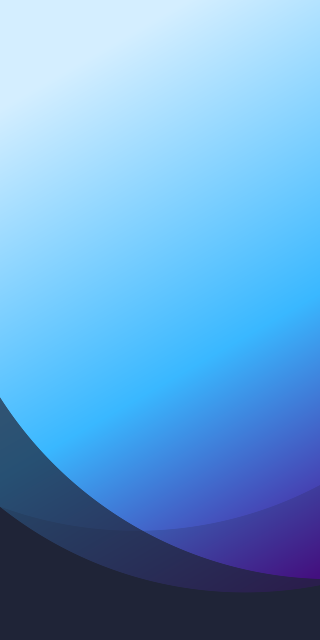
Write a WebGL 2 fragment shader that draws this background.

```glsl
#version 300 es
precision highp float;
// A slanted sky gradient from pale blue through azure to violet, with three
// dark layers at the bottom. Each layer fills the space below a large circle,
// so its upper edge is a hollow arc; two are translucent and one is solid.

uniform vec2 u_resolution;
out vec4 outColor;

const vec3 PALE = vec3(0.833, 0.935, 1.0);
const vec3 AZURE = vec3(0.225, 0.720, 1.0);
const vec3 VIOLET = vec3(0.295, 0.045, 0.560);
const vec3 NIGHT = vec3(0.122, 0.141, 0.215);

const float ARC_RADIUS = 1.229;

// Three-stop gradient; stops holds the positions of the colours.
vec3 gradient(float t, vec3 stops) {
  float upper = clamp((t - stops.x) / (stops.y - stops.x), 0.0, 1.0);
  float lower = clamp((t - stops.y) / (stops.z - stops.y), 0.0, 1.0);
  return mix(mix(PALE, AZURE, upper), VIOLET, lower);
}

// Position along a direction, 0 to 1 from the top left to the bottom right.
float slantedPosition(vec2 p, vec2 size, float angle) {
  vec2 dir = vec2(sin(angle), -cos(angle));
  float span = dot(vec2(size.x, -size.y), dir);
  return dot(p - vec2(0.0, size.y), dir) / span;
}

// Smooth coverage of the region outside a circle and below its centre.
float belowArc(vec2 p, vec2 center, float radius, float pixel) {
  float dist = length(p - center) - radius;
  float below = step(p.y, center.y);
  return below * smoothstep(-0.5 * pixel, 0.5 * pixel, dist);
}

vec3 addLayer(vec3 base, vec2 p, vec2 center, float opacity, float pixel) {
  return mix(base, NIGHT, opacity * belowArc(p, center, ARC_RADIUS, pixel));
}

void main() {
  // The canvas is one unit wide.
  float pixel = 1.0 / u_resolution.x;
  vec2 p = gl_FragCoord.xy * pixel;
  vec2 size = u_resolution * pixel;

  // Sky
  float t = slantedPosition(p, size, radians(30.0));
  vec3 color = gradient(t, vec3(0.13, 0.58, 0.92));

  // Layers: faint, strong, solid
  color = addLayer(color, p, vec2(0.4245, 1.5703), 0.18, pixel);
  color = addLayer(color, p, vec2(1.0365, 1.4193), 0.70, pixel);
  color = addLayer(color, p, vec2(0.7656, 1.3776), 1.00, pixel);

  outColor = vec4(color, 1.0);
}
```
